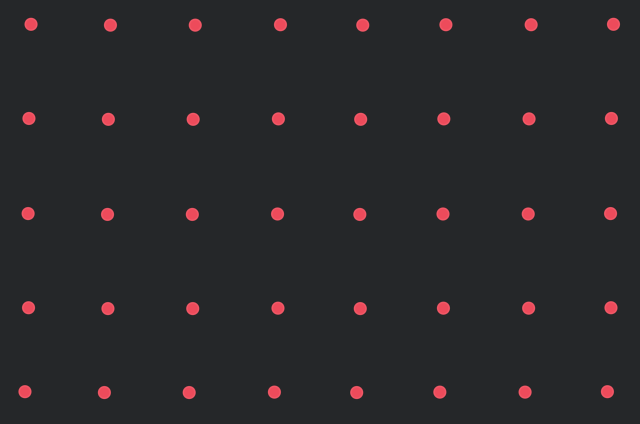
A Shadertoy shader for this pattern:

```glsl
// Lengths are in units of canvas height
const ivec2 GRID = ivec2(8, 5);
const vec2 FIRST_DOT = vec2(0.0732, 0.9427);   // top left centre
const vec2 PITCH = vec2(0.1961, -0.2225);      // rows run downward
const float DOT_RADIUS = 0.0154;
const float CORE_RADIUS = 0.0118;
const float HALO_WIDTH = 0.0032;

const vec3 GROUND = vec3(0.146, 0.154, 0.159);
const vec3 HALO = vec3(0.115, 0.143, 0.146);
const vec3 RIM = vec3(0.950, 0.345, 0.405);
const vec3 CORE = vec3(0.930, 0.295, 0.355);

// Hand-set unevenness: each column and each row drifts as a whole
const vec2 COLUMN_DRIFT[8] = vec2[8](
    vec2(0.0, 0.0), vec2(-0.0088, -0.002), vec2(-0.0049, -0.002), vec2(0.0, -0.001),
    vec2(-0.002, -0.002), vec2(-0.002, -0.001), vec2(0.0029, -0.001), vec2(0.001, 0.0));
const vec2 ROW_DRIFT[5] = vec2[5](
    vec2(0.0, 0.0), vec2(-0.0049, 0.0004), vec2(-0.0069, -0.0014),
    vec2(-0.0059, -0.001), vec2(-0.0143, 0.0235));

vec2 dotCentre(ivec2 cell) {
    return FIRST_DOT + PITCH * vec2(cell) + COLUMN_DRIFT[cell.x] + ROW_DRIFT[cell.y];
}

// Antialiased coverage of a disc
float disc(float dist, float radius, float pixel) {
    return 1.0 - smoothstep(-0.75 * pixel, 0.75 * pixel, dist - radius);
}

void mainImage(out vec4 fragColor, in vec2 fragCoord) {
    float pixel = 1.0 / iResolution.y;
    vec2 p = fragCoord * pixel;

    // Nearest dot of the grid
    ivec2 cell = ivec2(floor((p - FIRST_DOT) / PITCH + 0.5));
    cell = clamp(cell, ivec2(0), GRID - 1);
    float dist = length(p - dotCentre(cell));

    // Faint dark halo, lighter rim, then the core
    float halo = 1.0 - smoothstep(DOT_RADIUS, DOT_RADIUS + HALO_WIDTH, dist);
    vec3 color = mix(GROUND, HALO, halo);
    color = mix(color, RIM, disc(dist, DOT_RADIUS, pixel));
    color = mix(color, CORE, disc(dist, CORE_RADIUS, pixel));

    fragColor = vec4(color, 1.0);
}
```
